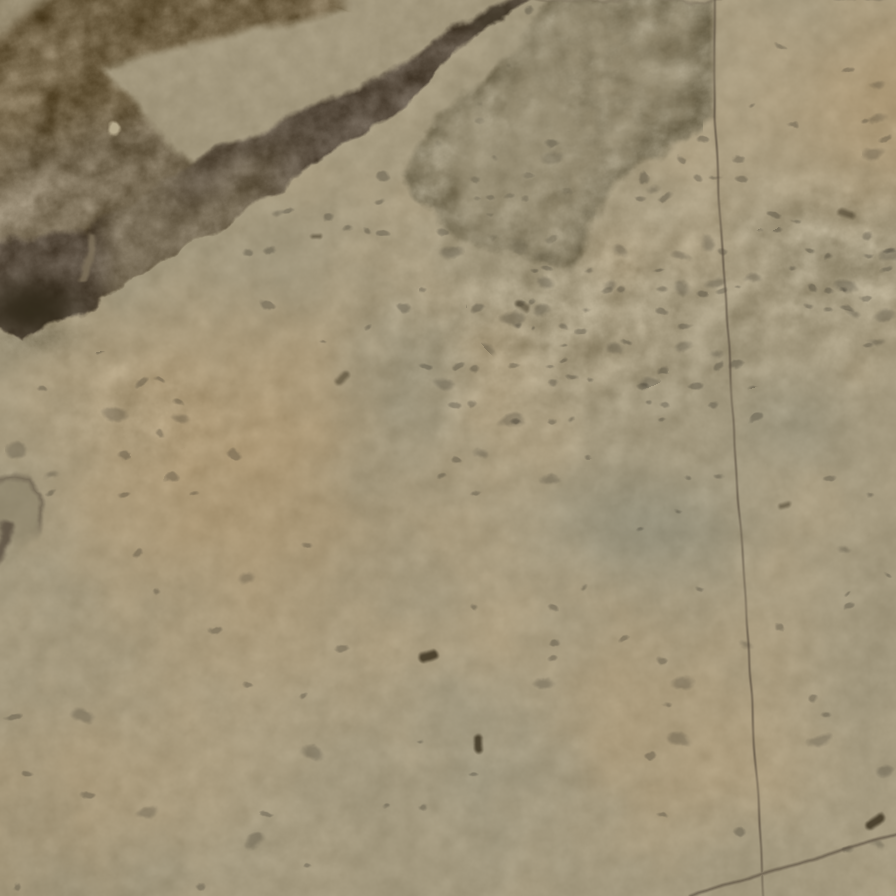
This texture is drawn by a WebGL 2 fragment shader. Its source:

```glsl
#version 300 es
precision highp float;
uniform vec2 u_resolution;
out vec4 outColor;

const vec3 STONE = vec3(0.652, 0.608, 0.502);
const vec3 WARM = vec3(0.665, 0.578, 0.435);
const vec3 COOL = vec3(0.585, 0.57, 0.49);
const vec3 ROUGH = vec3(0.515, 0.48, 0.385);
const vec3 EARTH = vec3(0.455, 0.395, 0.285);
const vec3 GRIT = vec3(0.5, 0.45, 0.36);
const vec3 CREVICE = vec3(0.345, 0.3, 0.245);
const vec3 SHADOW = vec3(0.2, 0.17, 0.11);

float hash(vec2 p) {
  return fract(sin(dot(p, vec2(127.1, 311.7))) * 43758.5);
}

float noise(vec2 p) {
  vec2 i = floor(p), f = fract(p);
  f = f * f * (3.0 - 2.0 * f);
  return mix(mix(hash(i), hash(i + vec2(1, 0)), f.x),
             mix(hash(i + vec2(0, 1)), hash(i + vec2(1, 1)), f.x), f.y);
}

// Layered noise, centered on zero
float fbm(vec2 p) {
  float sum = -0.48, amp = 0.5;
  for (int i = 0; i < 5; i++) {
    sum += amp * noise(p);
    p = mat2(1.6, 1.2, -1.2, 1.6) * p + 7.3;
    amp *= 0.5;
  }
  return sum;
}

float glow(vec2 p, float x, float y, float rx, float ry) {
  vec2 d = (p - vec2(x, y)) / vec2(rx, ry);
  return exp(-dot(d, d));
}

float segment(vec2 p, vec2 a, vec2 b) {
  vec2 d = b - a;
  return length(p - a - d * clamp(dot(p - a, d) / dot(d, d), 0.0, 1.0));
}

float below(float value, float edge, float soft) {
  return 1.0 - smoothstep(edge - soft, edge + soft, value);
}

// Height of a polyline ordered by x
float profile(vec2 v[7], float x) {
  float y = v[0].y;
  for (int i = 0; i < 6; i++) {
    vec2 e = v[i + 1] - v[i];
    y += e.y * clamp((x - v[i].x) / e.x, 0.0, 1.0);
  }
  return y;
}

// Signed distance to a polygon, negative inside
float polygon(vec2 p, vec2 v[10]) {
  float d = 10.0, s = 1.0;
  for (int i = 0; i < 10; i++) {
    vec2 a = v[i], b = v[(i + 1) % 10], e = b - a;
    d = min(d, segment(p, a, b));
    if ((a.y > p.y) != (b.y > p.y) && p.x < a.x + e.x * (p.y - a.y) / e.y) s = -s;
  }
  return s * d;
}

// Scattered soft pits, one candidate per cell
float pits(vec2 q, float density) {
  vec2 id = floor(q);
  vec2 d = fract(q) - 0.3 - 0.4 * vec2(hash(id + 3.1), hash(id + 8.7));
  float r = 0.1 + 0.16 * hash(id + 5.3);
  return below(length(d * vec2(0.8, 1.3)), r, 0.1) * step(hash(id), density);
}

void main() {
  vec2 p = gl_FragCoord.xy / u_resolution;
  vec2 wob = vec2(fbm(p * 28.0), fbm(p * 28.0 + 40.0));
  vec2 q = p + 0.022 * wob;
  float fine = fbm(p * 70.0), broad = fbm(p * 7.0);
  float relief = fbm(p * 33.0) - fbm(p * 33.0 + vec2(-0.35, 0.45));

  // Slab with warm and cool stains
  float warm = glow(p, 0.27, 0.47, 0.21, 0.2) + glow(p, 1.0, 0.87, 0.1, 0.12)
    + 0.7 * glow(p, 0.05, 0.08, 0.14, 0.14) + 0.5 * glow(p, 0.73, 0.2, 0.12, 0.15);
  float cool = glow(p, 0.73, 0.41, 0.11, 0.06) + 0.6 * glow(p, 0.57, 0.16, 0.08, 0.14)
    + 0.5 * glow(p, 0.48, 0.56, 0.06, 0.09) + 0.6 * glow(p, 0.88, 0.52, 0.06, 0.06);
  vec3 col = mix(STONE, WARM, clamp(warm * 0.65 + broad * 0.8, 0.0, 0.9));
  col = mix(col, COOL, clamp(cool * 0.7 - broad * 0.5, 0.0, 0.9));
  float worn = glow(p, 0.65, 0.66, 0.19, 0.14) + glow(p, 0.95, 0.7, 0.12, 0.1)
    + 0.6 * glow(p, 0.15, 0.54, 0.1, 0.06);
  col += 0.06 * fine + 0.07 * broad + (0.05 + 0.22 * worn) * relief;
  col *= 1.0 - 0.2 * pits(q * 48.0, 0.05 + 0.3 * worn) - 0.17 * pits(q * 27.0 + 9.0, 0.04 + 0.25 * worn);

  // Rough eroded patch
  float edge = polygon(p + 0.03 * wob * step(p.x, 0.785), vec2[10](
    vec2(0.45, 0.81), vec2(0.49, 0.87), vec2(0.585, 0.95), vec2(0.62, 1.02), vec2(0.796, 1.02),
    vec2(0.796, 0.87), vec2(0.7, 0.805), vec2(0.635, 0.7), vec2(0.56, 0.72), vec2(0.49, 0.745)));
  float fill = 0.55 + 0.35 * smoothstep(-0.06, 0.0, edge) + 1.2 * broad + 0.7 * fine;
  col = mix(col, ROUGH + 0.12 * fine + 0.35 * relief, below(edge, 0.0, 0.006) * clamp(fill, 0.0, 1.0));

  // Soil and pale slab above the crevice
  float lower = profile(vec2[7](vec2(0.0, 0.635), vec2(0.026, 0.622), vec2(0.104, 0.659),
    vec2(0.273, 0.766), vec2(0.462, 0.889), vec2(0.508, 0.941), vec2(0.592, 1.0)), q.x);
  float upper = profile(vec2[7](vec2(0.0, 0.733), vec2(0.098, 0.74), vec2(0.208, 0.818),
    vec2(0.326, 0.87), vec2(0.443, 0.922), vec2(0.508, 0.967), vec2(0.573, 1.0)), q.x);
  float above = smoothstep(-0.003, 0.003, q.y - lower);
  vec3 soil = mix(GRIT, EARTH, smoothstep(0.79, 0.88, p.y + 0.15 * broad));
  soil += 0.16 * fine + 0.2 * broad + 0.3 * relief;
  float pale = below(q.y - 0.25 * q.x, 0.896, 0.008) * smoothstep(0.939, 0.955, q.x + 0.9 * q.y);
  pale = max(pale, 0.8 * smoothstep(0.95, 0.98, q.y - 0.8 * q.x));
  pale = max(pale, smoothstep(0.37, 0.4, q.x) * below(q.x, 0.5, 0.01));
  col = mix(col, mix(soil, STONE * 0.98 + 0.07 * fine + 0.05 * broad, pale), above);

  // Crevice, filled with grit in its middle stretch
  float rise = (q.y - lower) / max(upper - lower, 0.001);
  float grit = smoothstep(0.09, 0.14, q.x) * below(q.x, 0.31, 0.06);
  grit *= 1.0 - 0.7 * smoothstep(0.2, 0.9, rise) * smoothstep(0.17, 0.23, q.x);
  vec3 trough = mix(CREVICE, GRIT * 0.94, grit) + 0.16 * fine + 0.25 * relief;
  float deep = glow(p, 0.035, 0.655, 0.055, 0.03) + 0.6 * glow(p, 0.55, 0.98, 0.035, 0.025);
  trough = mix(trough, SHADOW, min(deep, 0.95));
  trough = mix(trough, GRIT, 0.8 * below(segment(q, vec2(0.092, 0.685), vec2(0.103, 0.735)), 0.004, 0.003));
  col = mix(col, trough, above * below(q.y, upper, 0.005));
  col = mix(col, ROUGH + 0.3 * fine, 0.75 * (1.0 - above) * glow(p, 0.035, 0.625, 0.05, 0.022));
  col = mix(col, STONE * 1.1, below(length(q - vec2(0.127, 0.859)), 0.007, 0.003));

  // Chipped hollow on the left edge
  float chip = length((q - vec2(0.018, 0.432)) * vec2(1.0, 0.8));
  col = mix(col, ROUGH, 0.5 * below(chip, 0.03, 0.006));
  col = mix(col, CREVICE, 0.55 * below(abs(chip - 0.029), 0.002, 0.004) * smoothstep(0.43, 0.47, q.x + q.y));
  col = mix(col, CREVICE, 0.8 * below(segment(q, vec2(-0.01, 0.37), vec2(0.008, 0.412)), 0.006, 0.005));

  // Fine joints
  float jointX = 0.797 + 0.064 * max(0.87 - p.y, 0.0) + 0.002 * (noise(p.yy * 18.0) - 0.5);
  float joint = below(abs(p.x - jointX), 0.0012, 0.0015) * (0.4 + 0.3 * noise(p.yy * 25.0));
  float seam = below(segment(p + 0.004 * wob, vec2(0.77, 0.0), vec2(1.01, 0.072)), 0.0015, 0.002);
  col = mix(col, CREVICE, max(joint, seam * 0.65));

  // Isolated dark flecks: position, size, tilt
  vec4 flecks[8] = vec4[8](vec4(0.478, 0.268, 0.011, 0.3), vec4(0.536, 0.17, 0.01, 1.6),
    vec4(0.977, 0.082, 0.011, 0.7), vec4(0.582, 0.658, 0.009, -0.5), vec4(0.352, 0.738, 0.006, 0),
    vec4(0.876, 0.437, 0.006, 0.2), vec4(0.382, 0.577, 0.009, 0.8), vec4(0.945, 0.761, 0.009, -0.3));
  for (int i = 0; i < 8; i++) {
    vec4 f = flecks[i];
    vec2 axis = f.z * vec2(cos(f.w), sin(f.w)) * 0.6;
    float d = segment(p + 0.008 * wob, f.xy - axis, f.xy + axis);
    col = mix(col, SHADOW * 1.2, (i < 3 ? 0.85 : 0.5) * below(d, f.z * 0.42, 0.003));
  }
  outColor = vec4(clamp(col, 0.0, 1.0), 1.0);
}
```
